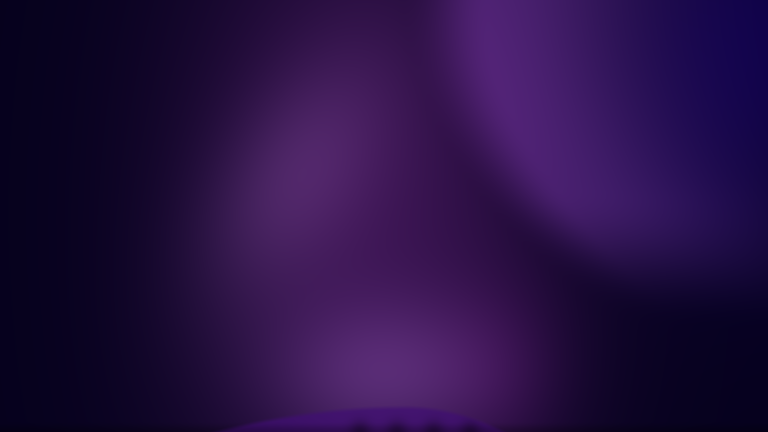
This background is drawn by a WebGL 1 fragment shader. Its source:

```glsl
precision highp float;
// Soft violet light pools on dark navy, with a curved veil and a low scalloped dome.

#define NAVY        vec3(0.020, 0.004, 0.112)
#define BODY_TINT   vec3(0.205, 0.072, 0.205)
#define LEFT_TINT   vec3(0.125, 0.090, 0.130)
#define VEIL_TINT   vec3(0.190, 0.095, 0.240)
#define FLOOR_TINT  vec3(0.160, 0.110, 0.180)
#define ROSE_TINT   vec3(0.070, 0.010, 0.065)
#define BLUE_TINT   vec3(0.030, 0.000, 0.160)
#define DOME_COLOR  vec3(0.250, 0.055, 0.450)
#define LEFT_TILT   0.55
#define SCALLOPS    4

uniform vec2 u_resolution;

// Elliptical Gaussian, leaning clockwise by tilt.
float glow(vec2 p, vec2 center, vec2 radius, float tilt) {
    float c = cos(tilt), s = sin(tilt);
    vec2 d = mat2(c, s, -s, c) * (p - center) / radius;
    return exp(-dot(d, d));
}

// Broad veil whose left border bends to the right as it descends.
float veil(vec2 p) {
    float depth = 1.0 - p.y;
    float d = p.x - (0.095 + 0.855 * depth * depth);
    float across = (d - 0.185) / 0.37;
    float border = smoothstep(-0.06, 0.15, d);
    float fade = 1.0 - smoothstep(0.44, 0.76, depth);
    return border * fade * exp(-across * across);
}

// Low dome, steeper on its right flank.
float dome(vec2 p) {
    float x = p.x - 0.05;
    float crest = 0.058 - (x < 0.0 ? 0.3 : 1.1) * x * x;
    return smoothstep(-0.006, 0.008, crest - p.y);
}

// Row of soft dark notches rising from the lower edge.
float scallops(vec2 p) {
    float shade = 0.0;
    for (int i = 0; i < SCALLOPS; i++) {
        vec2 center = vec2(-0.055 + 0.085 * float(i), 0.0);
        shade += glow(p, center, vec2(0.024, 0.026), 0.0);
    }
    return min(shade, 1.0);
}

void main() {
    // Height is one unit; x is centered.
    vec2 p = gl_FragCoord.xy / u_resolution.y;
    p.x -= 0.5 * u_resolution.x / u_resolution.y;

    // Background light
    vec3 color = NAVY;
    color += BODY_TINT * glow(p, vec2(-0.03, 0.51), vec2(0.44, 0.81), 0.0);
    color += BLUE_TINT * glow(p, vec2(0.87, 0.90), vec2(0.30, 0.45), 0.0);
    color += LEFT_TINT * glow(p, vec2(-0.215, 0.585), vec2(0.17, 0.31), LEFT_TILT);
    color += VEIL_TINT * veil(p);

    // Light above the floor
    color += FLOOR_TINT * glow(p, vec2(0.0, 0.13), vec2(0.265, 0.175), 0.0);
    color += ROSE_TINT * glow(p, vec2(0.27, 0.14), vec2(0.16, 0.21), 0.0);

    // Dome and its notches
    float cap = dome(p);
    color = mix(color, DOME_COLOR, 0.72 * cap);
    color *= 1.0 - 0.35 * cap * scallops(p);

    // Thin shade along the lower edge
    color *= mix(0.75, 1.0, smoothstep(0.0, 0.025, p.y));

    gl_FragColor = vec4(color, 1.0);
}
```
